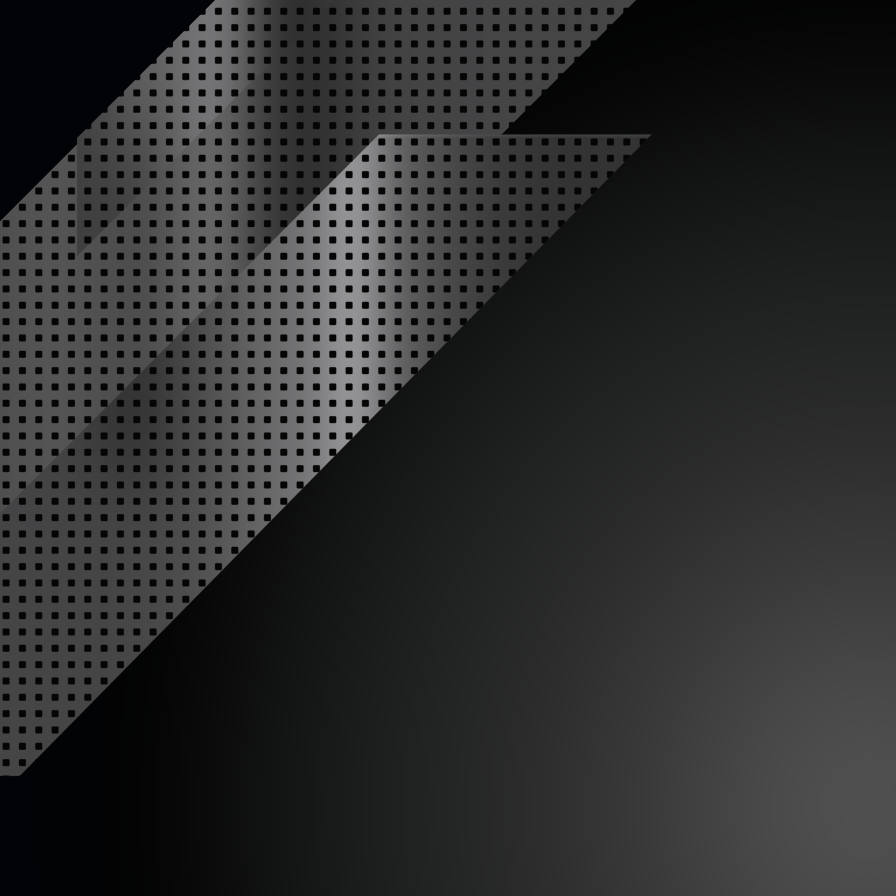
A three.js fragment shader for this background:

```glsl
// Perforated metal panels cut on the diagonal over a dark, softly lit backdrop.
varying vec2 vUv;

const float EDGE = 0.0009;
const float PITCH = 0.01823;
const vec2 HOLE_ORIGIN = vec2(0.0068, 0.0030);
const vec3 HOLE_COLOR = vec3(0.018, 0.018, 0.022);
const vec3 METAL_TINT = vec3(0.995, 0.995, 1.01);

// Antialiased coverage: 1 where the signed value is positive.
float cover(float d) {
  return smoothstep(-EDGE, EDGE, d);
}

// Soft light or dark streak around a centre.
float streak(float x, float center, float width) {
  float d = (x - center) / width;
  return exp(-d * d);
}

float roundedBox(vec2 p, float halfSize, float radius) {
  vec2 q = abs(p) - halfSize + radius;
  return length(max(q, 0.0)) + min(max(q.x, q.y), 0.0) - radius;
}

// Glow from the lower right fading through grey to blue black.
vec3 backdrop(vec2 p) {
  float d = length((p - vec2(0.97, 0.10)) * vec2(1.0, 0.91));
  float light = mix(0.31, 0.18, smoothstep(0.0, 0.42, d));
  light = mix(light, 0.112, smoothstep(0.30, 0.62, d));
  light = mix(light, 0.012, smoothstep(0.52, 0.86, d));
  vec3 tint = mix(vec3(1.0), vec3(0.96, 1.02, 1.0), smoothstep(0.3, 0.6, d));
  vec3 coldShade = vec3(-0.004, 0.001, 0.010) * smoothstep(0.78, 0.95, d);
  return max(light * tint + coldShade, 0.0);
}

// Brushed shading of each sheet, varying mostly across x.
float backShade(vec2 p) {
  float dim = 0.08 * streak(p.x, 0.34, 0.07);
  return 0.27 + 0.06 * streak(p.x, 0.06, 0.09)
       + 0.13 * streak(p.x, 0.235, 0.055) - dim;
}

float cornerShade(vec2 p) {
  return 0.25 + 0.20 * streak(p.x, 0.235, 0.055)
       + 0.10 * streak(p.x, 0.15, 0.05) * smoothstep(0.75, 0.95, p.y)
       - 0.07 * streak(p.x, 0.33, 0.045);
}

float frontShade(vec2 p) {
  float dim = 0.07 * streak(p.x, 0.15, 0.06) * smoothstep(0.38, 0.55, p.y);
  return mix(0.27, 0.20, smoothstep(0.40, 0.65, p.x))
       + 0.18 * streak(p.x, 0.36, 0.12)
       + 0.14 * streak(p.x, 0.395, 0.04) - dim;
}

// Square grid of rounded perforations.
float holes(vec2 p) {
  vec2 cell = mod(p - HOLE_ORIGIN + 0.5 * PITCH, PITCH) - 0.5 * PITCH;
  return cover(-roundedBox(cell, 0.0039, 0.0016));
}

void main() {
  vec2 p = vUv;
  float diagonal = p.x - p.y;

  // Sheet outlines.
  float back = cover(diagonal + 0.753) * cover(-0.290 - diagonal);
  float corner = cover(p.x - 0.086) * cover(diagonal + 0.760)
               * cover(-0.628 - diagonal);
  float rightCut = 0.875 - p.x - 0.985 * (1.0 - p.y);
  float front = cover(diagonal + 0.427) * cover(rightCut / 1.4)
              * cover(0.850 - p.y) * cover(p.y - 0.134);

  // Stack the sheets from back to front.
  float metal = mix(backShade(p), cornerShade(p), corner);
  metal = mix(metal, frontShade(p), front);
  metal += 0.05 * front * streak(p.y, 0.849, 0.002);
  float sheet = max(back, max(corner, front));

  vec3 surface = mix(metal * METAL_TINT, HOLE_COLOR, holes(p));
  gl_FragColor = vec4(mix(backdrop(p), surface, sheet), 1.0);
}
```
